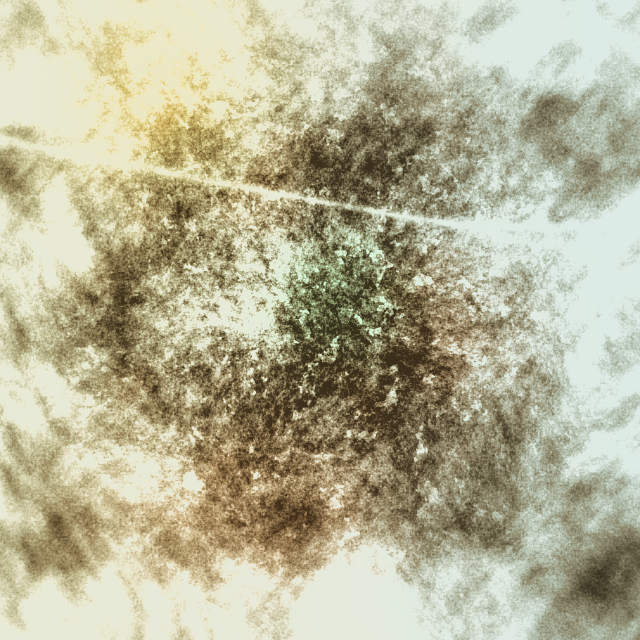
This texture is drawn by a Shadertoy shader. Its source:

```glsl
vec2 hash2(vec2 p) {
    vec3 q = fract(p.xyx * vec3(0.1031, 0.1030, 0.0973));
    q += dot(q, q.yzx + 33.33);
    return fract((q.xx + q.yz) * q.zy);
}

vec2 lattice(vec2 cell) {
    return hash2(cell + 200.0) * 2.0 - 1.0;
}

float gradientNoise(vec2 p) {
    vec2 i = floor(p), f = p - i;
    vec2 u = f * f * f * (f * (f * 6.0 - 15.0) + 10.0);
    vec2 e = vec2(1, 0);
    float low = mix(dot(lattice(i), f), dot(lattice(i + e), f - e), u.x);
    float high = mix(dot(lattice(i + e.yx), f - e.yx), dot(lattice(i + 1.0), f - 1.0), u.x);
    return mix(low, high, u.y);
}

vec2 rotate(vec2 p, float angle) {
    float c = cos(angle), s = sin(angle);
    return vec2(c * p.x + s * p.y, c * p.y - s * p.x);
}

float fbm(vec2 p, int octaves, float gain) {
    float sum = 0.0, amplitude = 1.0;
    for (int i = 0; i < octaves; i++) {
        sum += amplitude * gradientNoise(p);
        p = rotate(p, 0.6) * 2.03 + 17.3;
        amplitude *= gain;
    }
    return sum;
}

float blob(vec2 p, vec2 centre, vec2 radius) {
    vec2 q = (p - centre) / radius;
    return exp(-dot(q, q));
}

// Noise stretched along one direction
float streaks(vec2 p, float angle, vec2 frequency) {
    vec2 q = rotate(p, angle) * frequency;
    return gradientNoise(q) + 0.6 * gradientNoise(q * 2.1 + 7.0);
}

float line(float offset, float width) {
    return exp(-offset * offset / (width * width));
}

// Large dark stains, with a few pale openings
float stains(vec2 p) {
    float d = 0.66 * blob(p, vec2(0.58, 0.45), vec2(0.21, 0.24));
    d += 0.44 * blob(p, vec2(0.37, 0.36), vec2(0.17, 0.11));
    d += 0.56 * blob(p, vec2(0.58, 0.78), vec2(0.15, 0.13));
    d += 0.46 * blob(p, vec2(0.91, 0.80), vec2(0.12, 0.11));
    d += 0.58 * blob(p, vec2(0.17, 0.51), vec2(0.08, 0.11));
    d += 0.40 * blob(p, vec2(0.29, 0.67), vec2(0.11, 0.12));
    d += 0.52 * blob(p, vec2(0.42, 0.17), vec2(0.13, 0.07));
    d += 0.48 * blob(p, vec2(0.74, 0.22), vec2(0.10, 0.15));
    d += 0.56 * blob(p, vec2(0.97, 0.07), vec2(0.12, 0.16));
    d += 0.55 * blob(p, vec2(0.01, 0.74), vec2(0.05, 0.05));
    d += 0.35 * blob(p, vec2(0.10, 0.17), vec2(0.10, 0.14));
    d -= 0.50 * blob(p, vec2(0.56, 0.08), vec2(0.12, 0.07));
    d -= 0.30 * blob(p, vec2(0.42, 0.50), vec2(0.07, 0.08));
    return d;
}

vec3 toneRamp(float tone) {
    vec3 c = mix(vec3(0.23, 0.19, 0.12), vec3(0.44, 0.40, 0.29), smoothstep(-0.05, 0.35, tone));
    c = mix(c, vec3(0.59, 0.56, 0.44), clamp((tone - 0.27) / 0.20, 0.0, 1.0));
    c = mix(c, vec3(0.71, 0.73, 0.64), clamp((tone - 0.47) / 0.17, 0.0, 1.0));
    return mix(c, vec3(0.90, 0.92, 0.87), clamp((tone - 0.64) / 0.24, 0.0, 1.0));
}

void mainImage(out vec4 fragColor, in vec2 fragCoord) {
    vec2 uv = fragCoord / iResolution.xy;
    vec2 warp = vec2(fbm(uv * 5.0, 4, 0.5), fbm(uv * 5.0 + 41.0, 4, 0.5));
    vec2 p = uv + 0.06 * warp;
    vec2 bent = uv + 0.05 * vec2(gradientNoise(uv * 4.0), gradientNoise(uv * 4.0 + 19.0));
    float focus = blob(uv, vec2(0.48, 0.50), vec2(0.36, 0.37));

    // Cloudy body and mottling
    float tone = 0.90 - stains(p) + 0.34 * fbm(bent * 9.0 + 5.0, 4, 0.65);
    float leaves = streaks(bent, -0.95, vec2(7.0, 17.0));
    tone += 0.48 * leaves * smoothstep(0.80, 0.15, uv.x + 0.5 * uv.y);
    tone += 0.26 * streaks(bent, 0.75, vec2(7.0, 19.0)) * smoothstep(0.4, 0.8, uv.x);

    // Fine brushed marks in changing directions
    float region = smoothstep(-0.12, 0.12, gradientNoise(uv * 5.0 + 9.0));
    float rising = streaks(bent, 0.85, vec2(14.0, 65.0));
    float falling = streaks(bent, -0.90, vec2(14.0, 55.0));
    float brushed = mix(falling, rising, max(region, blob(uv, vec2(0.58, 0.77), vec2(0.2))));
    tone += brushed * mix(0.08, 0.38, focus);

    // Crisp flakes, crumbs and threads around the focal area
    tone += focus * 0.55 * fbm(bent * 38.0, 4, 0.85);
    float flakes = fbm(bent * 22.0 + 63.0, 4, 0.75);
    tone += focus * 0.55 * smoothstep(0.25, 0.50, flakes);
    float thread = line(gradientNoise(p * 7.0 + 23.0), 0.022);
    tone += focus * 0.30 * thread * smoothstep(0.0, 0.25, gradientNoise(uv * 9.0 + 70.0));
    tone = 0.55 + (tone - 0.55) * 1.12;

    // Pale scratches crossing the sheet
    float bend = 0.72 - uv.x;
    float path = 0.643 + 0.095 * (bend + sqrt(bend * bend + 0.004)) + 0.004 * warp.x;
    float width = 0.005 + 0.024 * pow(abs(uv.x - 0.52), 1.6);
    float wear = 0.8 + 0.6 * gradientNoise(uv * 45.0);
    float scratch = wear * line(uv.y - path, width);
    float branch = path - 0.15 * max(uv.x - 0.68, 0.0);
    scratch += 0.5 * wear * line(uv.y - branch, 0.006) * smoothstep(0.66, 0.75, uv.x);
    tone = mix(tone, 1.0, clamp(scratch, 0.0, 1.0));

    // Fine grain, strongest in the middle tones
    float grain = gradientNoise(uv * 210.0) + 0.9 * gradientNoise(uv * 370.0 + 8.0);
    tone += grain * mix(0.16, 0.40, focus) * smoothstep(1.3, 0.6, tone);
    vec3 color = toneRamp(tone);

    // Local stains of gold, rust, green and cool grey
    float midtone = smoothstep(1.0, 0.65, tone);
    float gold = blob(p, vec2(0.25, 0.86), vec2(0.17, 0.18));
    color *= mix(vec3(1), vec3(1.08, 0.97, 0.66), gold * (0.25 + 0.75 * midtone));
    float cream = smoothstep(0.75, 0.15, uv.x) * (0.25 + 0.75 * midtone);
    color *= mix(vec3(1), vec3(1.03, 0.99, 0.88), cream);
    float rust = blob(p, vec2(0.40, 0.20), vec2(0.25, 0.18)) + blob(p, vec2(0.70, 0.46), vec2(0.10));
    rust += 0.5 * smoothstep(0.05, 0.35, gradientNoise(uv * 8.0 + 31.0)) * focus;
    color *= mix(vec3(1), vec3(1.06, 0.93, 0.85), min(rust, 1.0) * midtone);
    float green = blob(p, vec2(0.54, 0.53), vec2(0.10, 0.10));
    color *= mix(vec3(1), vec3(0.90, 1.04, 0.96), green);
    float cool = smoothstep(0.45, 0.95, uv.x + 0.15 * warp.x);
    color *= mix(vec3(1), vec3(0.96, 1.0, 1.03), cool);
    fragColor = vec4(clamp(color, 0.0, 1.0), 1.0);
}
```
